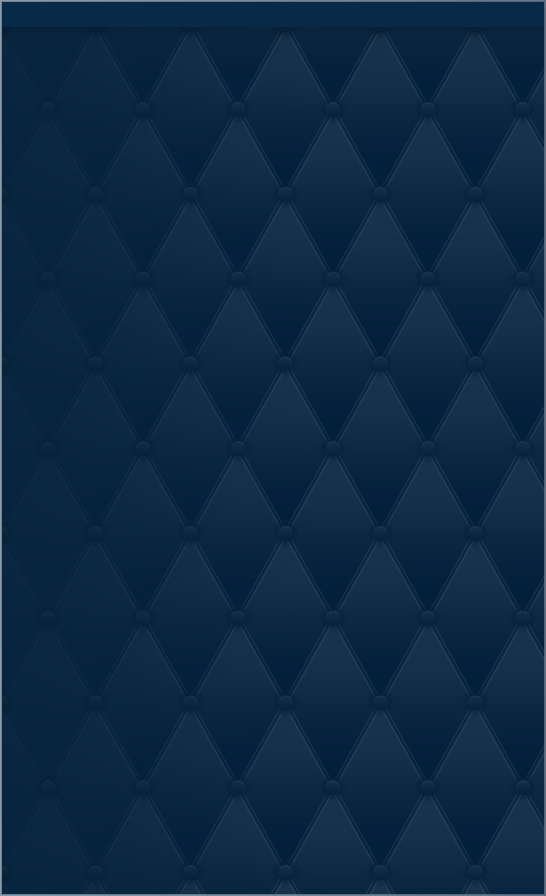
Write a Shadertoy shader that draws this pattern.

```glsl
// Lengths are fractions of the canvas height
const vec2  CELL          = vec2(0.1060, 0.1892);
const vec2  ANCHOR        = vec2(0.2656, 0.4993);
const float BUTTON_RADIUS = 0.0084;
const float HALO_RADIUS   = 0.0180;
const float SEAM_OFFSET   = 0.0021;
const float SEAM_HALF     = 0.0007;
const float BAND_HEIGHT   = 0.0300;
const float FRAME_WIDTH   = 0.0019;
const float LIGHT_REACH   = 0.36;

const vec3 FABRIC_DIM  = vec3(0.030, 0.143, 0.247);
const vec3 FABRIC_LOW  = vec3(0.012, 0.124, 0.232);
const vec3 FABRIC_HIGH = vec3(0.088, 0.198, 0.298);
const vec3 GROOVE      = vec3(0.030, 0.133, 0.230);
const vec3 SEAM_LIGHT  = vec3(0.165, 0.265, 0.365);
const vec3 SHADOW      = vec3(0.022, 0.120, 0.212);
const vec3 BUTTON_LOW  = vec3(0.028, 0.130, 0.228);
const vec3 BUTTON_HIGH = vec3(0.072, 0.182, 0.282);
const vec3 BAND        = vec3(0.030, 0.165, 0.285);
const vec3 FRAME_LEFT  = vec3(0.550, 0.610, 0.660);
const vec3 FRAME_RIGHT = vec3(0.390, 0.460, 0.530);

// Coverage of the region where the signed distance is negative
float fill(float dist, float pixel) {
    return 1.0 - smoothstep(-0.5 * pixel, 0.5 * pixel, dist);
}

// Thin line coverage, keeping its weight when narrower than a pixel
float hairline(float dist, float halfWidth, float pixel) {
    float w = max(halfWidth, 0.5 * pixel);
    return fill(abs(dist) - w, pixel) * halfWidth / w;
}

// Dark groove with a highlight on each side, brighter below each button
vec3 addSeam(vec3 color, float dist, float along, float light, float pixel) {
    float groove = 1.0 - smoothstep(0.0, SEAM_OFFSET * 1.5, abs(dist));
    color = mix(color, GROOVE, 0.5 * groove);
    float strength = light * mix(0.5, 0.8, along);
    float lower = hairline(dist + SEAM_OFFSET, SEAM_HALF, pixel);
    float upper = hairline(dist - SEAM_OFFSET, SEAM_HALF, pixel);
    return mix(color, SEAM_LIGHT, strength * max(lower, 0.8 * upper));
}

// Domed button with a soft shadow and a lit upper side
vec3 addButton(vec3 color, vec2 offset, float light, float pixel) {
    float r = length(offset);
    float shadow = 1.0 - smoothstep(0.6 * BUTTON_RADIUS, HALO_RADIUS, r);
    color = mix(color, SHADOW, 0.75 * shadow);

    float height = offset.y / BUTTON_RADIUS;
    vec3 dome = mix(BUTTON_LOW, BUTTON_HIGH, smoothstep(-1.1, 1.0, height) * mix(0.5, 1.0, light));
    float rim = hairline(r - 0.88 * BUTTON_RADIUS, SEAM_HALF, pixel);
    dome += 0.03 * rim * smoothstep(0.0, 0.9, height) * light;
    return mix(color, dome, fill(r - BUTTON_RADIUS, pixel));
}

void mainImage(out vec4 fragColor, in vec2 fragCoord) {
    float pixel = 1.0 / iResolution.y;
    vec2 p = fragCoord * pixel;
    vec2 size = iResolution.xy * pixel;

    // Diagonal coordinates: seams and buttons lie at integers
    vec2 q = (p - ANCHOR) / CELL;
    vec2 diagonal = vec2(q.x + q.y, q.y - q.x);
    vec2 local = fract(diagonal);
    vec2 nearest = diagonal - round(diagonal);
    vec2 seamDist = nearest / length(1.0 / CELL);

    // Light falls off toward the left
    float light = mix(0.12, 1.0, smoothstep(-0.02, LIGHT_REACH, p.x));

    // Padded diamonds, bright at the top and dark at the bottom
    float rise = 0.5 * (local.x + local.y);
    vec3 fabric = mix(FABRIC_LOW, FABRIC_HIGH, smoothstep(0.12, 0.88, rise));
    vec3 color = mix(FABRIC_DIM, fabric, light);

    color = addSeam(color, seamDist.x, local.y, light, pixel);
    color = addSeam(color, seamDist.y, local.x, light, pixel);

    vec2 offset = 0.5 * CELL * vec2(nearest.x - nearest.y, nearest.x + nearest.y);
    color = addButton(color, offset, light, pixel);

    // Plain band along the top, with a faint shadow below
    float belowBand = 1.0 - BAND_HEIGHT - p.y;
    color *= 1.0 - 0.12 * exp(-max(belowBand, 0.0) / 0.012);
    color = mix(color, BAND, fill(belowBand, pixel));

    // Thin pale frame, duller toward the right
    vec2 edge = min(p, size - p);
    vec3 frame = mix(FRAME_LEFT, FRAME_RIGHT, p.x / size.x);
    color = mix(color, frame, fill(min(edge.x, edge.y) - FRAME_WIDTH, pixel));

    fragColor = vec4(color, 1.0);
}
```
